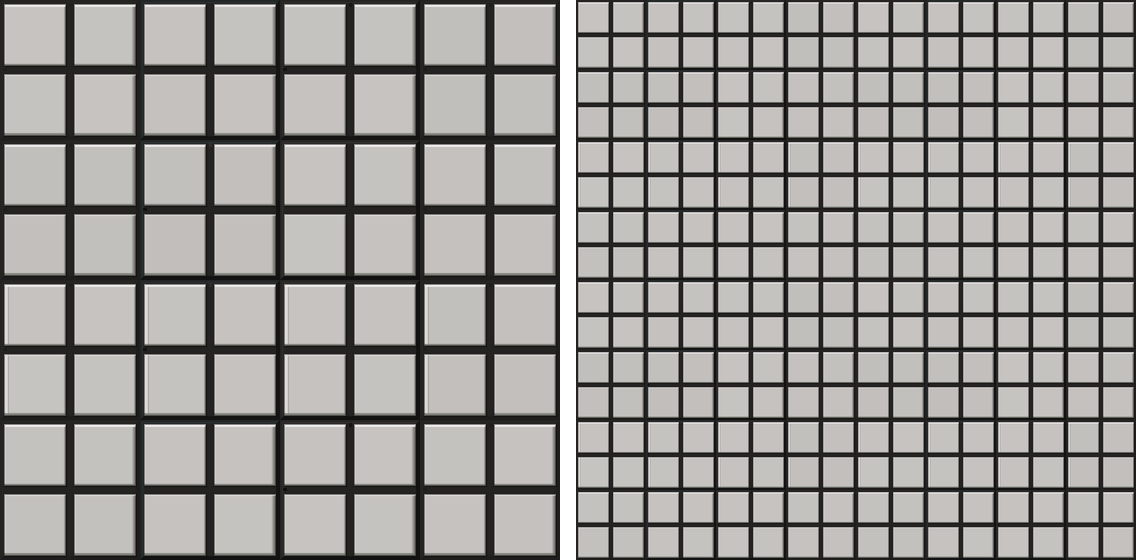
Left, the tile; right, the same tile 2 across and 2 down.
Give the GLSL for this pattern, as a three.js fragment shader.

```glsl
varying vec2 vUv;

float hash(vec2 p) {
  vec3 q = fract(vec3(p.xyx) * 0.1031);
  q += dot(q, q.yzx + 33.33);
  return fract((q.x + q.y) * q.z);
}

// Soft band covering distances below the given width
float band(float distanceIn, float width) {
  return 1.0 - smoothstep(width - 0.012, width + 0.012, distanceIn);
}

float box(vec2 p, vec2 halfSize) {
  vec2 d = abs(p) - halfSize;
  return 1.0 - smoothstep(-0.003, 0.003, max(d.x, d.y));
}

// Dark frame: ridged gutters, mitred panel rims and small chips
vec3 frameColor(vec2 p, vec2 q, vec2 panel, float gap) {
  float ridge = smoothstep(0.012, 0.032, gap);
  vec3 color = mix(vec3(0.075, 0.072, 0.068), vec3(0.145, 0.137, 0.128), ridge);
  float litInner = max(band(abs(p.x + 0.455), 0.012), band(abs(p.y - 0.455), 0.012));
  color += 0.05 * litInner * (1.0 - ridge);

  float raised = mix(0.25, 0.95, step(abs(panel.x - 1.5), 1.0));
  raised *= 0.65 + 0.35 * hash(panel + 5.0);
  float rim = smoothstep(0.470, 0.477, max(abs(q.x), abs(q.y)));
  float lit = smoothstep(-0.006, 0.006, q.y - q.x);
  float slate = 1.0 - step(0.5, abs(panel.x - 1.0));
  vec3 litFace = mix(vec3(0.15, 0.145, 0.14), vec3(0.13, 0.15, 0.16), slate);
  color = mix(color, mix(vec3(0.055), litFace, lit), rim * raised);
  float crease = 1.0 - smoothstep(0.004, 0.009, abs(max(abs(q.x), abs(q.y)) - 0.482));
  color += 0.05 * crease * lit * raised;

  float chipped = step(0.45, hash(panel + 17.0)) * raised;
  float topChip = box(q - vec2(0.004, 0.465), vec2(0.012, 0.015));
  float sideChip = box(q - vec2(-0.465, 0.004), vec2(0.014, 0.009));
  color = mix(color, mix(vec3(0.04), vec3(0.22), slate), topChip * chipped * 0.8);
  return mix(color, vec3(0.035), sideChip * chipped);
}

// Pale tile face with light from the upper left
vec3 tileColor(vec2 p, vec2 side, vec2 panel) {
  vec3 color = vec3(0.77, 0.76, 0.75) + 0.018 * (hash(panel + 3.0) - 0.6);
  color += 0.006 * (hash(panel * 2.0 + side + 41.0) - 0.5);
  vec2 low = p + 0.436;
  vec2 high = 0.436 - p;
  float leftTilt = 1.0 - step(0.5, abs(panel.y - 1.0));

  // Shaded right bevel, broad on the outer column
  float broadRight = side.x * (1.0 - leftTilt) * (0.75 + 0.25 * hash(panel));
  float rightWidth = mix(0.024, 0.060, broadRight);
  float rightShade = 1.0 - smoothstep(0.0, rightWidth, high.x - 0.008);
  color = mix(color, vec3(0.45, 0.44, 0.43), rightShade * mix(0.55, 0.95, broadRight));

  // Bright left bevel, broad where the panel leans left
  float broadLeft = (1.0 - side.x) * leftTilt;
  color = mix(color, vec3(0.90, 0.89, 0.88), band(low.x, mix(0.015, 0.042, broadLeft)) * 0.8);
  color -= 0.10 * broadLeft * (1.0 - smoothstep(0.004, 0.014, abs(low.x - 0.058)));

  // Grey-green lower lip and white upper lip
  float lip = band(low.y, mix(0.034, 0.022, side.y));
  color = mix(color, vec3(0.47, 0.48, 0.45), lip * 0.9);
  float glint = band(high.y, mix(0.020, 0.033, side.y));
  return mix(color, vec3(0.95, 0.94, 0.94), glint * mix(0.65, 1.0, side.y));
}

void main() {
  vec2 tile = floor(vUv * 8.0);
  vec2 panel = floor(vUv * 4.0);
  vec2 p = fract(vUv * 8.0) - 0.5;
  vec2 q = fract(vUv * 4.0) - 0.5;
  float gap = max(abs(p.x), abs(p.y)) - 0.436;
  vec3 frame = frameColor(p, q, panel, gap);
  vec3 face = tileColor(p, mod(tile, 2.0), panel);
  gl_FragColor = vec4(mix(face, frame, smoothstep(-0.008, 0.008, gap)), 1.0);
}
```
